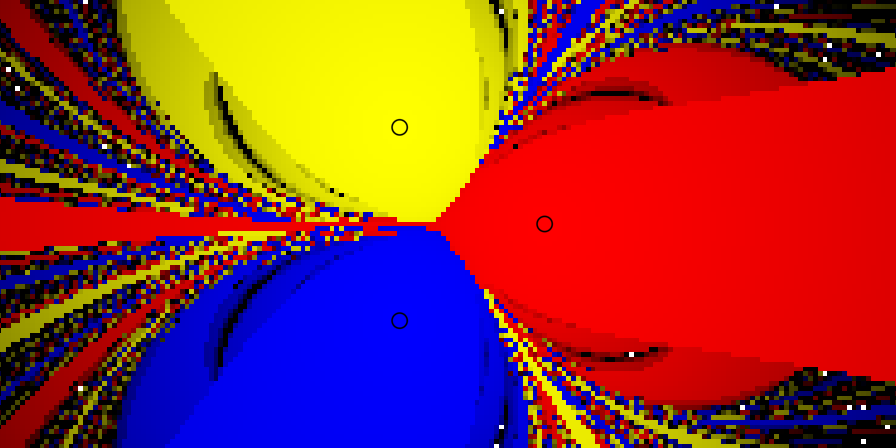
Reproduce this background procedurally as a Shadertoy shader.

```glsl
// Capture basins of three fixed gravity wells, shaded by the time of fall.

const vec2 WELLS[3] = vec2[3](vec2(2.0, 0.0), vec2(-1.0, 2.0), vec2(-1.0, -2.0));
const vec3 COLORS[3] = vec3[3](vec3(1, 0, 0), vec3(1, 1, 0), vec3(0, 0, 1));
const float CAPTURE_RADIUS = 0.157;
const float TIME_LIMIT = 125.0;

float hash(vec2 p) {
    vec3 q = fract(vec3(p.xyx) * 0.1031);
    q += dot(q, q.yzx + 33.33);
    return fract((q.x + q.y) * q.z);
}

// Sum of inverse-square pulls; also reports the nearest well.
vec2 gravity(vec2 p, out float nearest, out int wellId) {
    vec2 pull = vec2(0.0);
    nearest = 1e5;
    wellId = 0;
    for (int i = 0; i < 3; i++) {
        vec2 toWell = WELLS[i] - p;
        float d = max(length(toWell), 0.02);
        pull += toWell / (d * d * d);
        if (d < nearest) {
            nearest = d;
            wellId = i;
        }
    }
    return pull;
}

// Drops a particle from rest and colours it by the well that catches it.
vec3 basinColor(vec2 p, float seed) {
    vec2 velocity = vec2(0.0);
    float time = 0.0, nearest;
    int wellId;
    vec2 pull = gravity(p, nearest, wellId);

    for (int i = 0; i < 800; i++) {
        if (nearest < CAPTURE_RADIUS)
            return COLORS[wellId] * (1.0 - time / TIME_LIMIT);
        if (time > TIME_LIMIT) break;

        // Leapfrog with finer steps close to a well
        float dt = min(0.22, 0.1 * nearest * sqrt(nearest));
        velocity += 0.5 * dt * pull;
        p += dt * velocity;
        pull = gravity(p, nearest, wellId);
        velocity += 0.5 * dt * pull;
        time += dt;
    }
    // Never caught: black, with rare white specks
    return vec3(step(0.985, seed));
}

void mainImage(out vec4 fragColor, in vec2 fragCoord) {
    float unitsPerPixel = 9.27 / iResolution.y;
    vec2 p = (fragCoord - 0.5 * iResolution.xy) * unitsPerPixel;

    // Coarse square cells
    vec2 cell = floor(p / 0.1 + 0.5);
    vec3 color = basinColor(cell * 0.1 + vec2(0.0, 0.03), hash(cell + 200.0));

    // Thin ring around each well
    for (int i = 0; i < 3; i++) {
        float ring = abs(length(p - WELLS[i]) - CAPTURE_RADIUS);
        color *= smoothstep(0.0, 0.012 + unitsPerPixel, ring);
    }
    fragColor = vec4(color, 1.0);
}
```
